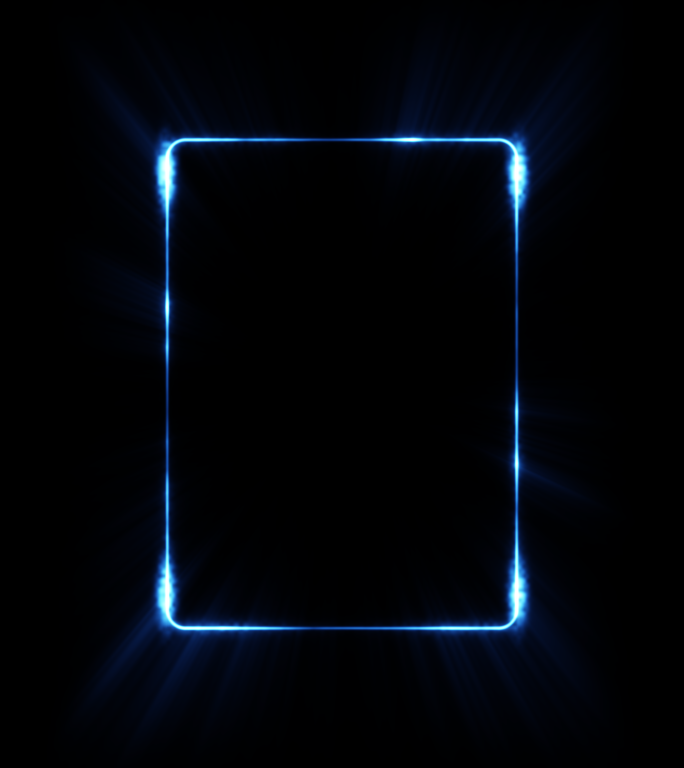
Give the GLSL for this background, as a WebGL 2 fragment shader.

```glsl
#version 300 es
precision highp float;
// Electric blue rounded frame with flaring corners, hot spots and radial light streaks on black.
uniform vec2 u_resolution;
out vec4 outColor;

const vec2 HALF_SIZE = vec2(0.2275, 0.318);

// Each hot spot: centre, reach along the frame, strength.
const vec4 SPOTS[10] = vec4[10](
  vec4(-0.229, 0.100, 0.014, 3.4), vec4(-0.229, 0.048, 0.014, 1.0),
  vec4(-0.229, -0.142, 0.020, 0.9), vec4(-0.229, -0.075, 0.012, 0.3),
  vec4(0.228, -0.103, 0.015, 3.4), vec4(0.228, -0.036, 0.022, 1.2),
  vec4(0.090, 0.318, 0.020, 3.4), vec4(-0.086, 0.318, 0.018, 0.6),
  vec4(-0.151, -0.318, 0.040, 2.4), vec4(0.142, -0.318, 0.035, 1.5));

float hash(vec2 p) {
  vec3 h = fract(p.xyx * 0.1031);
  h += dot(h, h.yzx + 33.33);
  return fract((h.x + h.y) * h.z);
}

float noise(vec2 p) {
  vec2 i = floor(p), f = fract(p);
  f = f * f * (3.0 - 2.0 * f);
  return mix(mix(hash(i), hash(i + vec2(1, 0)), f.x),
             mix(hash(i + vec2(0, 1)), hash(i + vec2(1, 1)), f.x), f.y);
}

float roundedBox(vec2 p, vec2 halfSize, float radius) {
  vec2 q = abs(p) - halfSize + radius;
  return length(max(q, 0.0)) + min(max(q.x, q.y), 0.0) - radius;
}

// Light held by the corners and hot spots near a point.
float energy(vec2 p, float spread) {
  vec2 corner = abs(p) - vec2(0.228, 0.278);
  float sum = 5.0 * exp(-length(corner / vec2(0.050, 0.040)) / spread);
  for (int i = 0; i < 10; i++) {
    vec4 s = SPOTS[i];
    sum += s.w * exp(-length(p - s.xy) / (s.z * spread));
  }
  return sum;
}

// Streaks cast outward and inward along lines through the centre.
float rays(vec2 p, float streak) {
  vec2 ratio = abs(p) / HALF_SIZE;
  float reach = max(max(ratio.x, ratio.y), 0.001);
  float source = min(energy(p / reach, 1.15), 4.5);
  float away = reach - 1.0;
  float fade = away > 0.0 ? exp(-away * 3.6) * (1.0 - smoothstep(0.3, 0.75, away))
                          : 0.65 * exp(away * 9.0);
  return 0.065 * source * fade * streak;
}

// Dark navy through cyan to white.
vec3 glowColor(float light) {
  vec3 linearPart = vec3(0.12, 0.50, 1.60) * light;
  vec3 hotPart = vec3(0.06, 0.25, 0.30) * light * light;
  return 1.0 - exp(-linearPart - hotPart);
}

void main() {
  vec2 p = (gl_FragCoord.xy - 0.5 * u_resolution) / u_resolution.y;
  vec2 dir = p / max(length(p), 0.001);
  float streak = 0.25 + 0.9 * noise(dir * 22.0 + 40.0) * (0.5 + noise(dir * 75.0 + 90.0));
  float grain = noise(p * 160.0 + 200.0);

  // Thin beam and its close glow
  float d = abs(roundedBox(p, HALF_SIZE, 0.024));
  float e = energy(p, 1.0);
  float flicker = 0.55 + 0.9 * noise(p * 55.0 + 60.0);
  float light = (0.4 + 1.4 * e) * flicker * exp(-pow(d / 0.0018, 2.0));
  light += 0.38 * e * (0.6 + 0.8 * grain) * exp(-d / 0.0045);

  // Swollen corner flares with ragged edges
  vec2 flare = (abs(p) - vec2(0.229, 0.274)) / vec2(0.0085, 0.030);
  float height = p.y > 0.0 ? 1.0 : 0.8;
  light += 4.0 * height * (0.5 + grain) * exp(-dot(flare, flare));

  light += rays(p, streak);
  outColor = vec4(glowColor(light), 1.0);
}
```
